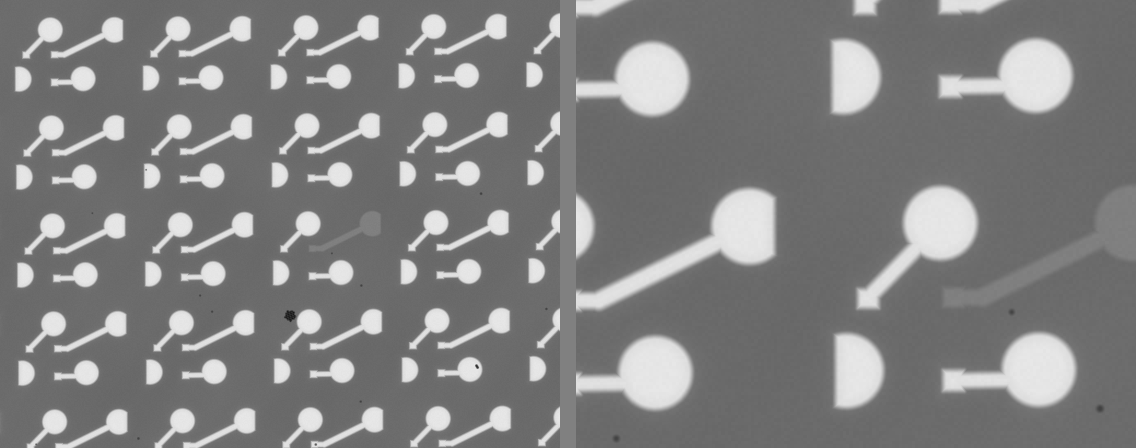
Left, the full canvas; right, a detail of the centre.
A Shadertoy shader for this pattern:

```glsl
// Bright metal contact pads and bent traces repeated on a grey wafer, with one faded trace and dust
vec2 hash2(vec2 p) {
    vec3 q = fract(p.xyx * vec3(0.1031, 0.103, 0.0973));
    q += dot(q, q.yzx + 33.33);
    return fract((q.xx + q.yz) * q.zy);
}

float disc(vec2 p, vec2 center, float radius) {
    return length(p - center) - radius;
}

float box(vec2 p, vec2 center, vec2 halfSize) {
    vec2 d = abs(p - center) - halfSize;
    return length(max(d, 0.0)) + min(max(d.x, d.y), 0.0);
}

float trace(vec2 p, vec2 a, vec2 b, float halfWidth) {
    vec2 ab = b - a;
    float t = clamp(dot(p - a, ab) / dot(ab, ab), 0.0, 1.0);
    return length(p - a - ab * t) - halfWidth;
}

// Long bent trace with a disc trimmed on its right side
float bentLead(vec2 p) {
    float d = max(disc(p, vec2(62, -33), 17.3), p.x - 73.5);
    d = min(d, trace(p, vec2(-7, 1), vec2(62, -33), 4.0));
    d = min(d, trace(p, vec2(-21, 1), vec2(-7, 1), 3.6));
    return min(d, box(p, vec2(-20, 1), vec2(4.8, 4.4)));
}

// Diagonal lead, straight lead and half disc
float shortLeads(vec2 p) {
    float d = disc(p, vec2(-26, -33), 16.8);
    d = min(d, trace(p, vec2(-59, 1), vec2(-26, -33), 3.5));
    d = min(d, box(p, vec2(-59, 1.5), vec2(4.8, 4.4)));
    d = min(d, disc(p, vec2(19, 34), 16.8));
    d = min(d, trace(p, vec2(-20, 39), vec2(15, 38.5), 3.4));
    d = min(d, box(p, vec2(-20, 39), vec2(4.8, 4.8)));
    return min(d, max(disc(p, vec2(-69, 34.5), 17.0), -74.0 - p.x));
}

// Sparse dark specks, one candidate per jittered cell
float dust(vec2 p, float blur) {
    float cover = 0.0;
    vec2 home = floor(p / 70.0);
    for (int k = 0; k < 9; k++) {
        vec2 id = home + vec2(k % 3 - 1, k / 3 - 1);
        vec2 pick = hash2(id + 71.0);
        float d = disc(p, (id + hash2(id + 9.0)) * 70.0, 0.7 + pick.y);
        cover = max(cover, step(pick.x, 0.13) * smoothstep(blur, -blur, d));
    }
    return cover;
}

void mainImage(out vec4 fragColor, in vec2 fragCoord) {
    // The canvas is 768 units wide, with y running down from the top
    float unit = 768.0 / iResolution.x;
    vec2 p = vec2(fragCoord.x, iResolution.y - fragCoord.y) * unit;
    float blur = max(1.8, unit);

    // Slightly skewed lattice of cells
    mat2 lattice = mat2(175.3, -1.5, 1.5, 134.4);
    vec2 offset = p - vec2(95, 74);
    vec2 id = round(inverse(lattice) * offset);
    vec2 local = offset - lattice * id;

    // Grey wafer with soft mottling
    float mottle = sin(p.x * 0.021 + 2.0 * sin(p.y * 0.013))
                 + 0.6 * sin(p.y * 0.034 + 1.5 * sin(p.x * 0.027))
                 + 0.3 * sin(p.x * 0.11 + p.y * 0.08);
    float shade = 0.417 + 0.005 * mottle;

    // Metal, with a faint glow around it
    float lead = bentLead(local);
    float others = shortLeads(local);
    float faded = float(id == vec2(2, 2));
    float metal = min(others, lead + faded * 1000.0);
    shade += 0.05 * exp(-max(metal, 0.0) / 3.0);
    shade = mix(shade, 0.5, faded * smoothstep(blur, -blur, lead));
    float bright = mix(0.865, 0.9, smoothstep(0.0, -7.0, metal));
    shade = mix(shade, bright, smoothstep(blur, -blur, metal));

    // Dust, one ragged dirt clump and a chip on a pad
    shade = mix(shade, 0.22, 0.8 * dust(p, 1.2));
    vec2 c = p - vec2(398, 433);
    float angle = atan(c.y, c.x);
    float clump = length(c) - 7.3 - 0.7 * sin(angle * 5.0) - 0.5 * sin(angle * 9.0 + 1.0);
    float grit = 0.15 + 0.06 * sin(c.x * 1.3 + c.y) * sin(c.y * 1.5 - c.x * 0.4);
    shade = mix(shade, grit, smoothstep(1.5, -1.5, clump));
    float chip = trace(p, vec2(653.5, 501.5), vec2(655, 504), 1.7);
    shade = mix(shade, 0.2, smoothstep(1.2, -1.2, chip));

    // Fine camera grain
    shade += 0.012 * (hash2(floor(p / 1.5)).x - 0.5);
    fragColor = vec4(vec3(shade), 1.0);
}
```
